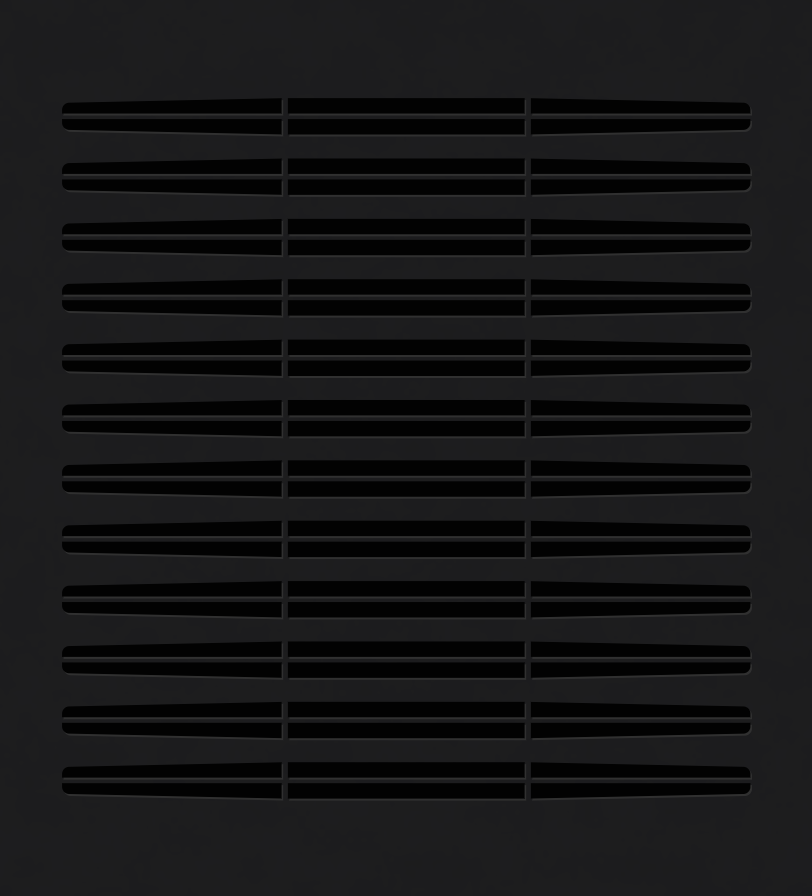
This pattern is drawn by a WebGL 1 fragment shader. Its source:

```glsl
precision highp float;

uniform vec2 u_resolution;

// Lengths are fractions of the canvas height
const vec2 CANVAS = vec2(0.90625, 1.0);
const vec2 GRILLE_CENTER = vec2(0.4534, 0.4996);
const float ROWS = 12.0;
const float ROW_PITCH = 0.06738;
const float HALF_LENGTH = 0.3841;
const float MID_HALF_HEIGHT = 0.0203;
const float END_HALF_HEIGHT = 0.0150;
const float CORNER_RADIUS = 0.0078;
const float RIB_HALF_HEIGHT = 0.0031;
const float DIVIDER_X = 0.1356;
const float DIVIDER_HALF_WIDTH = 0.0035;
const vec2 BEVEL_SHIFT = vec2(0.0017, -0.0022);

const vec3 PANEL_COLOR = vec3(0.112, 0.112, 0.118);
const vec3 SLOT_COLOR = vec3(0.006);
const vec3 BEVEL_COLOR = vec3(0.190);

const vec2 GRAIN_CELLS = vec2(29.0, 32.0);
const float GRAIN_STRENGTH = 0.005;

float hash(vec2 cell) {
  vec3 h = fract(cell.xyx * 0.1031);
  h += dot(h, h.yzx + 33.33);
  return fract((h.x + h.y) * h.z);
}

// Value noise whose lattice wraps at the canvas edges
float wrappedNoise(vec2 uv, vec2 cells) {
  vec2 p = uv * cells;
  vec2 i = floor(p);
  vec2 f = fract(p);
  f = f * f * (3.0 - 2.0 * f);
  vec2 a = mod(i, cells);
  vec2 b = mod(i + 1.0, cells);
  return mix(mix(hash(a), hash(vec2(b.x, a.y)), f.x),
             mix(hash(vec2(a.x, b.y)), hash(b), f.x), f.y);
}

float roundedIntersection(float a, float b, float radius) {
  vec2 d = vec2(a, b) + radius;
  return length(max(d, 0.0)) + min(max(d.x, d.y), 0.0) - radius;
}

// Distance to the six openings of one row: tapered outline cut by ribs
float slotDistance(vec2 p) {
  p = abs(p);
  float taper = clamp((p.x - DIVIDER_X) / (HALF_LENGTH - DIVIDER_X), 0.0, 1.0);
  float halfHeight = mix(MID_HALF_HEIGHT, END_HALF_HEIGHT, taper);
  float outline = roundedIntersection(p.y - halfHeight, p.x - HALF_LENGTH,
                                      CORNER_RADIUS);
  float rib = RIB_HALF_HEIGHT - p.y;
  float divider = DIVIDER_HALF_WIDTH - abs(p.x - DIVIDER_X);
  return max(outline, max(rib, divider));
}

float coverage(float dist, float pixel) {
  return clamp(0.5 - dist / pixel, 0.0, 1.0);
}

void main() {
  vec2 uv = gl_FragCoord.xy / u_resolution;
  float pixel = 1.0 / min(u_resolution.y, u_resolution.x / CANVAS.x);

  // Repeat the row a fixed number of times around the grille center
  vec2 p = uv * CANVAS - GRILLE_CENTER;
  float lastRow = 0.5 * (ROWS - 1.0);
  float row = clamp(floor(p.y / ROW_PITCH) + 0.5, -lastRow, lastRow);
  p.y -= row * ROW_PITCH;

  // Matte panel with faint unevenness
  float grain = wrappedNoise(uv, GRAIN_CELLS)
              + 0.5 * wrappedNoise(uv, GRAIN_CELLS * 4.0) - 0.75;
  vec3 color = PANEL_COLOR + GRAIN_STRENGTH * grain;

  // Lit lower and right edges, then the dark openings
  color = mix(color, BEVEL_COLOR, coverage(slotDistance(p - BEVEL_SHIFT), pixel));
  color = mix(color, SLOT_COLOR, coverage(slotDistance(p), pixel));

  gl_FragColor = vec4(color, 1.0);
}
```
